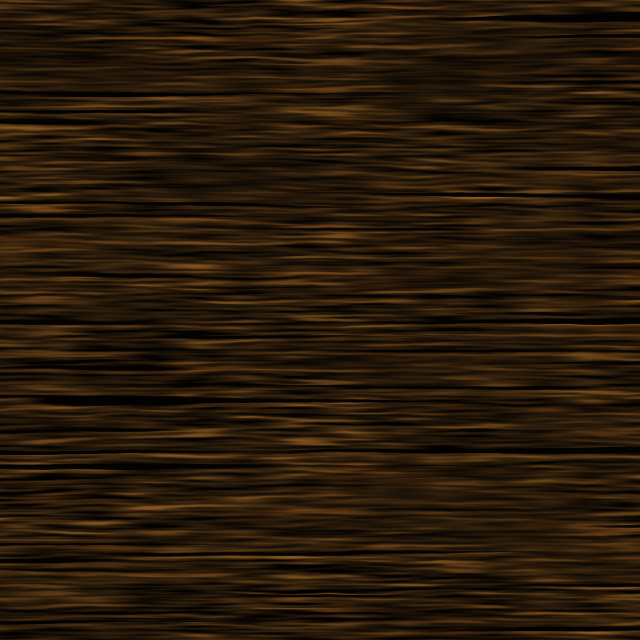
This texture is drawn by a Shadertoy shader. Its source:

```glsl
// Dark brown wood with fine horizontal grain, black grooves and amber streaks.

const vec3  WOOD_TINT      = vec3(1.0, 0.635, 0.225);
const vec3  AMBER_TINT     = vec3(1.0, 0.59, 0.19);
const float BASE_TONE      = 0.150;
const float MIN_TONE       = 0.012;

// Cells per canvas, along and across the grain
const vec2  PATCH_SCALE    = vec2(2.0, 7.0);
const vec2  BAND_SCALE     = vec2(1.7, 59.0);
const vec2  STREAK_SCALE   = vec2(4.5, 131.0);
const vec2  FIBRE_SCALE    = vec2(13.0, 223.0);
const vec2  GROOVE_SCALE   = vec2(1.2, 89.0);

const float PATCH_GAIN     = 0.065;
const float BAND_GAIN      = 0.085;
const float STREAK_GAIN    = 0.19;
const float FIBRE_GAIN     = 0.19;

const float GROOVE_START   = 0.25;
const float GROOVE_FULL    = 0.41;
const float GROOVE_DEPTH   = 0.93;
const float RIM_OFFSET     = 0.0055;
const float RIM_GAIN       = 0.10;
const float GLINT_GAIN     = 0.11;

const float BEND           = 0.007;
const float RIPPLE         = 0.0020;
const float FRAY           = 0.0007;

// Random unit vector for a lattice point
vec2 gradientAt(vec2 cell)
{
    vec3 h = fract(cell.xyx * vec3(0.1031, 0.1030, 0.0973));
    h += dot(h, h.yzx + 33.33);
    float angle = 6.28318 * fract((h.x + h.y) * h.z);
    return vec2(cos(angle), sin(angle));
}

float gradientNoise(vec2 p)
{
    vec2 cell = floor(p);
    vec2 f = p - cell;
    vec2 blend = f * f * f * (f * (f * 6.0 - 15.0) + 10.0);
    vec2 e = vec2(0.0, 1.0);
    float a = dot(gradientAt(cell), f);
    float b = dot(gradientAt(cell + e.yx), f - e.yx);
    float c = dot(gradientAt(cell + e.xy), f - e.xy);
    float d = dot(gradientAt(cell + e.yy), f - e.yy);
    return mix(mix(a, b, blend.x), mix(c, d, blend.x), blend.y);
}

// 1 inside a long dark groove, 0 on the open wood
float grooveMask(vec2 p)
{
    float n = gradientNoise(p * GROOVE_SCALE + 211.3);
    n += 0.20 * gradientNoise(p * STREAK_SCALE + 87.6);
    return smoothstep(GROOVE_START, GROOVE_FULL, n);
}

// Bend the grain gently and fray it so that the lines are not ruler straight
vec2 bendGrain(vec2 p)
{
    p.y += BEND * gradientNoise(p * vec2(1.5, 4.0) + 17.7);
    p.y += RIPPLE * gradientNoise(p * vec2(9.0, 32.0) + 53.1);
    p.y += FRAY * gradientNoise(p * vec2(45.0, 110.0) + 29.4);
    return p;
}

void mainImage(out vec4 fragColor, in vec2 fragCoord)
{
    vec2 p = bendGrain(fragCoord / iResolution.y);

    // Layers of stretched noise, from broad patches to single fibres
    float broad  = gradientNoise(p * PATCH_SCALE + 5.4);
    float band   = gradientNoise(p * BAND_SCALE + 31.8);
    float streak = gradientNoise(p * STREAK_SCALE + 149.2);
    float fibre  = gradientNoise(p * FIBRE_SCALE + 73.5);

    float grain = BAND_GAIN * band + STREAK_GAIN * streak + FIBRE_GAIN * fibre;
    float contrast = 1.0 + 0.9 * gradientNoise(p * vec2(2.3, 9.0) + 119.6);
    float tone = BASE_TONE + PATCH_GAIN * broad + contrast * grain;

    // Bright fibres where the streaks peak
    tone += GLINT_GAIN * contrast * smoothstep(0.15, 0.5, streak + 0.4 * fibre);

    // Grooves, each with a lit rim along its lower side
    float groove = grooveMask(p);
    float rim = grooveMask(p + vec2(0.0, RIM_OFFSET)) * (1.0 - groove);
    tone = (tone + RIM_GAIN * rim) * (1.0 - GROOVE_DEPTH * groove);
    tone = max(tone, MIN_TONE);

    // Some streaks lean towards amber
    float amber = smoothstep(0.05, 0.4, gradientNoise(p * vec2(2.5, 38.0) + 61.9));
    fragColor = vec4(tone * mix(WOOD_TINT, AMBER_TINT, amber), 1.0);
}
```
